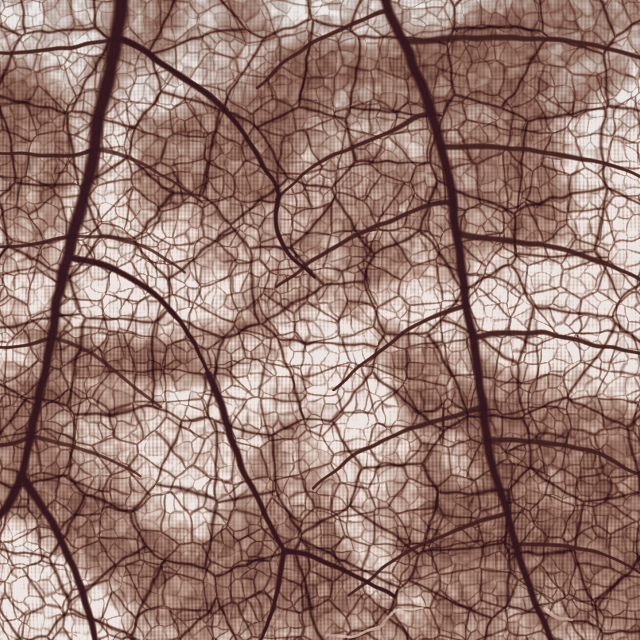
Write a three.js fragment shader that draws this texture.

```glsl
varying vec2 vUv;

vec2 hash2(vec2 p) {
  vec3 q = fract(vec3(p.xyx) * vec3(0.1031, 0.1030, 0.0973));
  q += dot(q, q.yzx + 33.33);
  return fract((q.xx + q.yz) * q.zy);
}

float noise(vec2 p) {
  vec2 i = floor(p), f = fract(p);
  f = f * f * (3.0 - 2.0 * f);
  float low = mix(hash2(i).x, hash2(i + vec2(1, 0)).x, f.x);
  float high = mix(hash2(i + vec2(0, 1)).x, hash2(i + 1.0).x, f.x);
  return mix(low, high, f.y);
}

float fbm(vec2 p) {
  float sum = 0.0, amp = 0.53;
  for (int i = 0; i < 4; i++) {
    sum += amp * noise(p);
    p = mat2(1.6, 1.2, -1.2, 1.6) * p + 7.3;
    amp *= 0.5;
  }
  return sum;
}

vec2 wobble(vec2 p) {
  return vec2(noise(p), noise(p + 41.7)) - 0.5;
}

// Irregular cells: x is the distance to the border, y a random value per cell
vec2 cells(vec2 p) {
  vec2 near = vec2(9.0), next = vec2(9.0);
  float id = 0.0;
  for (int j = -1; j <= 1; j++) {
    for (int i = -1; i <= 1; i++) {
      vec2 cell = floor(p) + vec2(i, j);
      vec2 r = cell + 0.08 + 0.84 * hash2(cell) - p;
      if (dot(r, r) < dot(near, near)) {
        next = near;
        near = r;
        id = hash2(cell + 17.0).x;
      } else if (dot(r, r) < dot(next, next)) {
        next = r;
      }
    }
  }
  return vec2(dot(0.5 * (near + next), normalize(next - near)), id);
}

float line(float d, float width) {
  return exp(-d * d / (width * width));
}

// Tapering vein from a to b, bowed sideways by bend
float vein(vec2 p, vec2 a, vec2 b, float bend, float width) {
  vec2 ab = b - a;
  float h = clamp(dot(p - a, ab) / dot(ab, ab), 0.0, 1.0);
  vec2 side = normalize(vec2(-ab.y, ab.x));
  float d = length(p - mix(a, b, h) - side * bend * 4.0 * h * (1.0 - h));
  float w = width * (1.0 - 0.5 * h);
  return 1.0 - smoothstep(0.45 * w, 1.25 * w + 0.001, d);
}

float leftRib(float y) { return 0.215 * y - 0.02; }
float rightRib(float y) { return 0.86 - 0.255 * y - 0.02 * sin(6.283 * y); }

float ribs(vec2 p) {
  float v = vein(p, vec2(leftRib(1.05), 1.05), vec2(leftRib(0.255), 0.255), 0.0, 0.0125);
  v = max(v, vein(p, vec2(0.035, 0.26), vec2(-0.02, 0.17), 0.004, 0.008));
  v = max(v, vein(p, vec2(0.035, 0.26), vec2(0.15, -0.02), 0.02, 0.0075));
  float rightWidth = 0.005 + 0.0035 * p.y;
  float d = abs(p.x - rightRib(p.y)) * 0.96;
  v = max(v, 1.0 - smoothstep(0.45 * rightWidth, 1.25 * rightWidth + 0.001, d));
  // Long arching branches between the ribs
  v = max(v, vein(p, vec2(0.11, 0.595), vec2(0.325, 0.41), 0.042, 0.006));
  v = max(v, vein(p, vec2(0.325, 0.41), vec2(0.445, 0.14), -0.008, 0.0065));
  v = max(v, vein(p, vec2(0.445, 0.14), vec2(0.62, 0.07), 0.006, 0.0045));
  v = max(v, vein(p, vec2(0.445, 0.14), vec2(0.39, -0.02), 0.01, 0.0045));
  v = max(v, vein(p, vec2(0.19, 0.94), vec2(0.435, 0.695), 0.03, 0.0052));
  return max(v, vein(p, vec2(0.435, 0.695), vec2(0.49, 0.57), -0.02, 0.004));
}

float sideVeins(vec2 p) {
  float v = 0.0;
  for (int i = 0; i < 6; i++) {
    vec2 rnd = hash2(vec2(float(i), 5.0));
    float y = 0.9 - 0.15 * float(i) + 0.04 * rnd.y;
    vec2 right = vec2(rightRib(y), y), left = vec2(leftRib(y), y);
    v = max(v, vein(p, right, vec2(1.03, y - 0.03 - 0.06 * rnd.x), 0.02, 0.0034 + 0.002 * rnd.y));
    vec2 inner = vec2(rightRib(y + 0.05), y + 0.05);
    v = max(v, vein(p, inner, inner - vec2(0.2 + 0.08 * rnd.x, 0.13), -0.015, 0.0038));
    if (y > 0.3) {
      v = max(v, vein(p, left, vec2(-0.03, y - 0.02 * rnd.y), 0.008, 0.0034));
      v = max(v, 0.85 * vein(p, left, left + vec2(0.17, -0.12 + 0.07 * rnd.x), 0.012, 0.0032));
    }
  }
  return v;
}

void main() {
  vec2 p = vUv + 0.014 * wobble(vUv * 13.0) + 0.005 * wobble(vUv * 55.0);
  vec2 coarse = cells(p * 8.5 + 3.0);
  vec2 medium = cells(p * 19.0 + 11.0);
  vec2 small = cells((p + 0.006 * wobble(vUv * 70.0)) * 44.0);
  float focus = 1.0 - 0.35 * smoothstep(0.7, 1.0, vUv.y);

  // Brown stains, densest at the lower right
  vec2 corner = (vUv - vec2(0.82, 0.1)) * vec2(2.4, 6.0);
  float patches = fbm(vUv * vec2(4.0, 6.0) + 2.0 * wobble(vUv * 4.0) + 8.0);
  patches += 0.28 * exp(-dot(corner, corner)) + 0.12 * (medium.y - 0.5);
  float stain = smoothstep(0.38, 0.78, patches);

  // Leaf tissue with its woven grain
  float tone = 0.955 - 0.4 * stain + 0.07 * (medium.y - 0.5) + 0.1 * (small.y - 0.5);
  tone += 0.16 * (noise(vUv * 110.0) - 0.5);
  vec2 weave = cos(6.283 * 165.0 * (vUv + 0.006 * wobble(vUv * 9.0)));
  tone += focus * (0.05 * weave.x + 0.02 * weave.y) * (0.5 + noise(vUv * 24.0));

  // Net of veins, from thin to thick
  float presence = 0.3 + 1.3 * noise(vUv * 30.0);
  tone *= 1.0 - 0.27 * focus * presence * line(small.x / 44.0, 0.0017);
  tone *= 1.0 - 0.42 * focus * line(medium.x / 19.0, 0.0018);
  tone *= 1.0 - 0.07 * line(coarse.x / 8.5, 0.011);
  tone *= 1.0 - 0.53 * line(coarse.x / 8.5, 0.0023);
  vec2 q = vUv + 0.012 * wobble(vUv * 11.0) + 0.004 * wobble(vUv * 38.0);
  float shadow = line(q.x - leftRib(q.y), 0.026) * smoothstep(0.2, 0.3, q.y);
  tone *= 1.0 - 0.15 * max(shadow, line(q.x - rightRib(q.y), 0.02));
  tone = min(tone, mix(tone, 0.23, 0.92 * sideVeins(q)));
  tone = mix(tone, 0.19, 0.97 * ribs(q));

  // Pale scratches
  vec2 s = vUv + 0.03 * wobble(vUv * 28.0);
  float scratch = vein(s, vec2(0.52, 0.02), vec2(0.66, 0.05), -0.012, 0.0028);
  scratch = max(scratch, vein(s, vec2(0.85, 0.06), vec2(0.885, 0.025), 0.0, 0.0035));
  tone = clamp(mix(tone, 0.86, 0.75 * scratch), 0.17, 0.93);

  // Dark umber through russet to cream, cooler along the top
  vec3 color = vec3(tone, pow(tone, 1.47), pow(tone, 1.7) + 0.14 * pow(1.0 - tone, 4.0));
  color *= mix(vec3(1.0), vec3(1.03, 0.98, 0.95), 0.6 * stain);
  float cool = 0.35 * smoothstep(0.6, 1.0, vUv.y) * smoothstep(0.5, 0.85, tone);
  color = mix(color, color.g * vec3(0.99, 1.02, 1.03), cool);
  gl_FragColor = vec4(color, 1.0);
}
```
